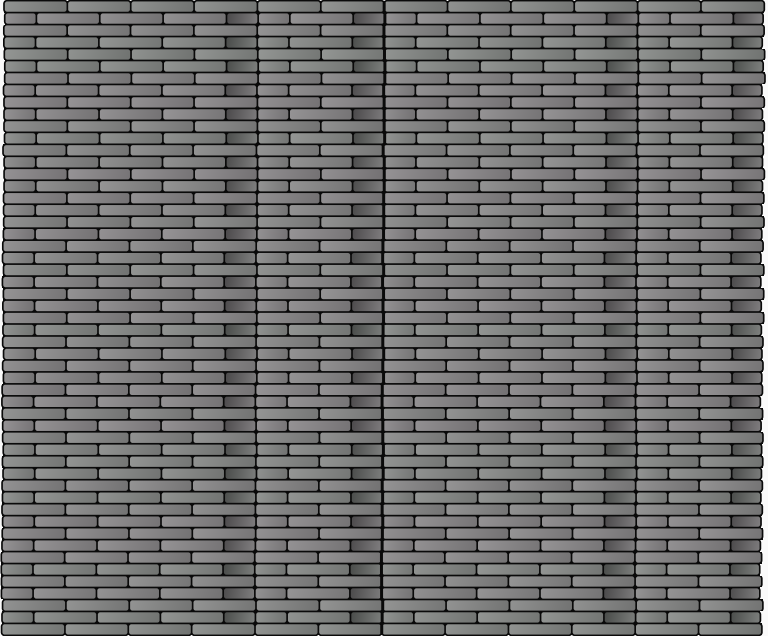
This pattern is drawn by a Shadertoy shader. Its source:

```glsl
// Grey wall of long rounded bricks: 53 courses of 12 bricks, grouped in panels
// of four and two with straight seams. Odd courses shift by half a brick inside
// each panel; every brick is a rounded-box distance with a shaded ramp.
#define COURSES 53.0      // courses from top to bottom
#define BRICKS 12.0       // bricks across
#define VIEW 53.1         // canvas height, in courses
#define BRICK_LEN 5.29    // brick length, in courses
#define LEFT_EDGE 0.36    // left margin at the top
#define LEAN 0.22         // leftward drift from top to bottom
#define JITTER 0.13       // random sideways offset of a course
#define LINE 0.14         // outline width
#define RADIUS 0.27       // corner radius
#define SEAM 0.055        // extra half width of the centre seam
#define SHORT_END 0.03    // trim of the odd courses, in bricks
#define TINT 0.018        // tone variation

float hash(vec2 p) {
    vec3 q = fract(p.xyx * vec3(0.1031, 0.1030, 0.0973));
    q += dot(q, q.yzx + 33.33);
    return fract((q.x + q.y) * q.z);
}

float roundedBox(vec2 p, vec2 halfSize, float r) {
    vec2 e = abs(p) - halfSize + r;
    return length(max(e, 0.0)) + min(max(e.x, e.y), 0.0) - r;
}

// Share of a pixel covered by the region where d is negative
float coverage(float d, float px) {
    return clamp(0.5 - d / px, 0.0, 1.0);
}

void mainImage(out vec4 fragColor, in vec2 fragCoord) {
    float px = VIEW / iResolution.y;
    vec2 p = vec2(fragCoord.x, iResolution.y - fragCoord.y) * px;
    p.y -= 0.5 * (VIEW - COURSES);

    // Course, with its lean and sideways jitter
    float row = clamp(floor(p.y), 0.0, COURSES - 1.0);
    float odd = mod(row, 2.0);
    float shift = LEFT_EDGE - LEAN * row / COURSES
                + JITTER * (hash(vec2(row, 7.0)) - 0.5);
    float x = (p.x - shift) / BRICK_LEN;

    // Panel of four or two bricks, and the brick within it
    float wallX = clamp(x, 0.0, BRICKS - 0.001);
    float inPair = mod(wallX, 6.0);
    float panelStart = inPair < 4.0 ? 0.0 : 4.0;
    float panelWidth = inPair < 4.0 ? 4.0 : 2.0;
    float origin = wallX - inPair + panelStart;
    float index = floor(wallX - origin + 0.5 * odd);
    float start = index - 0.5 * odd;
    float lo = origin + max(start, 0.0);
    float hi = origin + min(start + 1.0, panelWidth);
    bool rightHalf = start + 1.0 > panelWidth;
    hi = min(hi, BRICKS - SHORT_END * odd);

    // Distance to the brick edge, widened along the centre seam
    vec2 local = vec2(x - 0.5 * (lo + hi), p.y - row - 0.5);
    local.x *= BRICK_LEN;
    vec2 halfSize = vec2(0.5 * (hi - lo) * BRICK_LEN, 0.5);
    float d = roundedBox(local, halfSize, RADIUS);
    float face = max(d, SEAM - abs(x - 0.5 * BRICKS) * BRICK_LEN);

    // Shading: light to dark, reversed and deeper on right half bricks
    float t = clamp((x - lo) / (hi - lo) + 0.06 * local.y, 0.0, 1.0);
    float tone = rightHalf ? mix(0.30, 0.49, t) : mix(0.575, 0.455, t);
    tone += TINT * (hash(vec2(row, lo * 2.0 + 19.0)) - 0.5);
    float warm = TINT * (hash(vec2(row, 41.0)) - 0.5);
    vec3 brick = vec3(tone) + warm * vec3(0.6, -0.6, 0.4);

    // Outline over the backdrop, then the brick face
    bool inside = x > 0.0 && x < BRICKS - SHORT_END * odd
               && p.y > 0.0 && p.y < COURSES;
    float ink = inside ? 1.0 : coverage(d - 0.5 * LINE, px);
    vec3 color = mix(vec3(0.98), vec3(0.04), ink);
    color = mix(color, brick, coverage(face + 0.5 * LINE, px));
    fragColor = vec4(color, 1.0);
}
```
